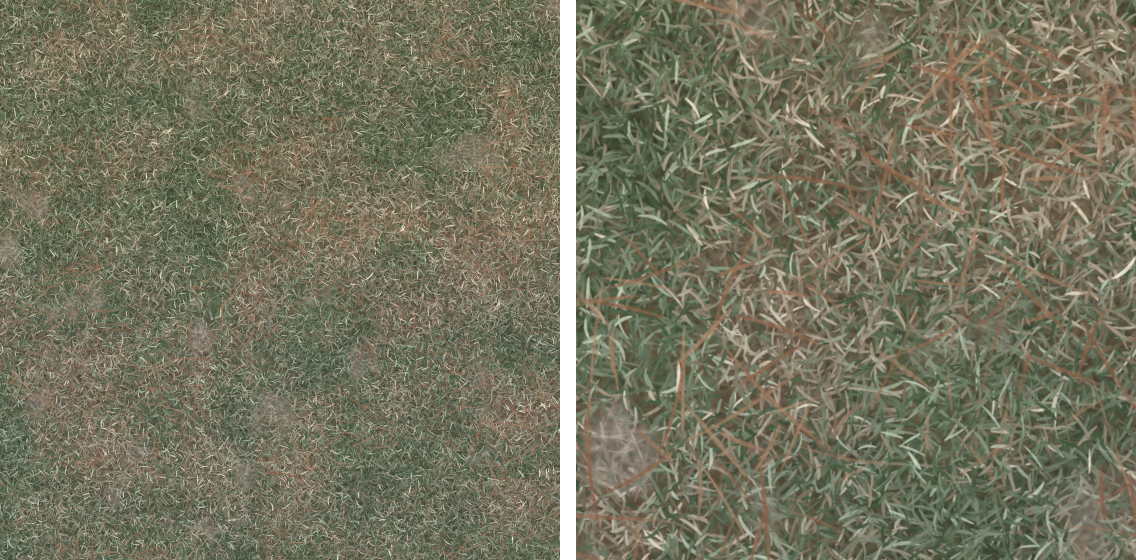
Left: the whole. Right: its middle third, enlarged.
A Shadertoy shader for this texture:

```glsl
// Worn lawn: tangled green and straw blades, bare soil spots and rusty pine needles.

const vec3 DEEP_GREEN = vec3(0.23, 0.30, 0.20);
const vec3 SAGE_GREEN = vec3(0.53, 0.57, 0.48);
const vec3 DRY_BROWN  = vec3(0.38, 0.34, 0.27);
const vec3 PALE_STRAW = vec3(0.70, 0.66, 0.58);
const vec3 RUST       = vec3(0.54, 0.37, 0.27);
const vec3 TAN        = vec3(0.68, 0.54, 0.43);
const vec3 SHADOW     = vec3(0.28, 0.31, 0.22);
const vec3 BARE_SOIL  = vec3(0.57, 0.52, 0.47);

const int GRASS_LAYERS = 14;
const int NEEDLE_LAYERS = 4;

float hash(vec2 p) {
    return fract(sin(dot(p, vec2(127.1, 311.7))) * 43758.5);
}

float noise(vec2 p) {
    vec2 cell = floor(p);
    vec2 f = fract(p);
    f = f * f * (3.0 - 2.0 * f);
    float low = mix(hash(cell), hash(cell + vec2(1.0, 0.0)), f.x);
    float high = mix(hash(cell + vec2(0.0, 1.0)), hash(cell + vec2(1.0)), f.x);
    return mix(low, high, f.y);
}

float fbm(vec2 p) {
    float sum = 0.0;
    float weight = 0.57;
    for (int i = 0; i < 3; i++) {
        sum += weight * noise(p);
        p = mat2(1.6, 1.2, -1.2, 1.6) * p + 5.3;
        weight *= 0.5;
    }
    return sum;
}

// Coverage of one curved, tapering blade centred on the origin.
float blade(vec2 p, float angle, float halfLength, float bend, float halfWidth, float blur) {
    vec2 dir = vec2(cos(angle), sin(angle));
    float along = dot(p, dir) / halfLength;
    float across = dot(p, vec2(-dir.y, dir.x)) - bend * halfLength * (along * along - 0.3);
    float edge = abs(across) - halfWidth * (1.0 - 0.7 * along * along);
    return (1.0 - smoothstep(-blur, blur, edge)) * (1.0 - smoothstep(0.75, 1.0, abs(along)));
}

vec3 grassColor(float tone, float pick, float dryness) {
    vec3 green = mix(DEEP_GREEN, SAGE_GREEN, tone);
    vec3 straw = mix(DRY_BROWN, PALE_STRAW, tone);
    vec3 color = pick < dryness ? straw : green;
    return color + 0.16 * smoothstep(0.84, 1.0, tone);
}

// Draws one blade per grid cell; share is the chance that a cell is filled.
vec3 addBlades(vec3 base, vec2 uv, float cells, float seed, float halfWidth, float blur,
               float share, float opacity, float dryness, float lift, bool needles) {
    vec2 p = uv * cells + seed * vec2(0.37, 0.71);
    vec2 home = floor(p);
    for (int y = -1; y <= 1; y++) {
        for (int x = -1; x <= 1; x++) {
            vec2 cell = home + vec2(x, y);
            vec2 id = cell + seed * 17.3;
            if (hash(id + 0.7) > share) continue;
            vec2 center = cell + vec2(hash(id + 1.1), hash(id + 2.3));
            float angle = 3.14159 * hash(id + 3.9);
            float halfLength = mix(0.3, 0.9, hash(id + 4.6));
            float bend = (hash(id + 5.2) - 0.5) * (needles ? 0.25 : 0.6);
            float width = halfWidth * mix(0.7, 1.3, hash(id + 8.5));
            float mask = blade(p - center, angle, halfLength, bend, width * cells, blur * cells);
            float tone = hash(id + 6.8);
            vec3 color = needles ? mix(RUST, TAN, tone) : grassColor(tone, hash(id + 7.4), dryness);
            base = mix(base, color * lift, mask * opacity);
        }
    }
    return base;
}

void mainImage(out vec4 fragColor, in vec2 fragCoord) {
    vec2 uv = fragCoord / iResolution.y;
    float blur = max(0.0007, 0.6 / iResolution.y);

    // Broad patches: dry turf, rusty litter lower down, small bare spots.
    float lower = 1.0 - smoothstep(0.35, 0.75, uv.y);
    float dryness = clamp(0.44 + 1.4 * (fbm(uv * 11.0) - 0.5), 0.1, 0.9);
    float litter = smoothstep(0.45, 0.72, fbm(uv * 10.0 + 31.0) + 0.1 * lower);
    float bare = smoothstep(0.66, 0.84, fbm(uv * vec2(14.0, 11.0) + 67.0));

    // Mottled ground under the grass.
    float grain = noise(uv * 360.0);
    vec3 color = mix(SHADOW, DRY_BROWN, dryness) * mix(0.72, 1.2, grain);
    color = mix(color, RUST, 0.25 * litter);

    // Short blades, the upper layers lighter than the lower ones.
    for (int i = 0; i < GRASS_LAYERS; i++) {
        float depth = float(i) / float(GRASS_LAYERS - 1);
        float cells = mix(60.0, 84.0, hash(vec2(float(i), 9.0)));
        color = addBlades(color, uv, cells, float(i) + 1.0, 0.00095, blur,
                          0.9, 0.92, dryness, mix(0.85, 1.1, depth), false);
    }

    // Dusty soil showing through the turf.
    vec3 soil = BARE_SOIL * mix(0.75, 1.25, noise(uv * 300.0 + 13.0));
    color = mix(color, soil, 0.55 * bare);

    // Long fallen needles gathered in the litter.
    for (int i = 0; i < NEEDLE_LAYERS; i++) {
        color = addBlades(color, uv, 14.0 + 4.0 * float(i), float(i) + 40.0, 0.0011, blur,
                          0.7, mix(0.05, 0.75, litter), dryness, 1.0, true);
    }

    // Faint tint: olive above, cooler below; uneven light and fine grit.
    color *= mix(vec3(1.01, 1.0, 0.97), vec3(0.99, 1.0, 1.03), lower);
    color *= 0.93 + 0.16 * fbm(uv * 22.0 + 90.0);
    color *= 0.93 + 0.14 * noise(uv * 400.0 + 7.0);
    fragColor = vec4(clamp(color, 0.0, 1.0), 1.0);
}
```
